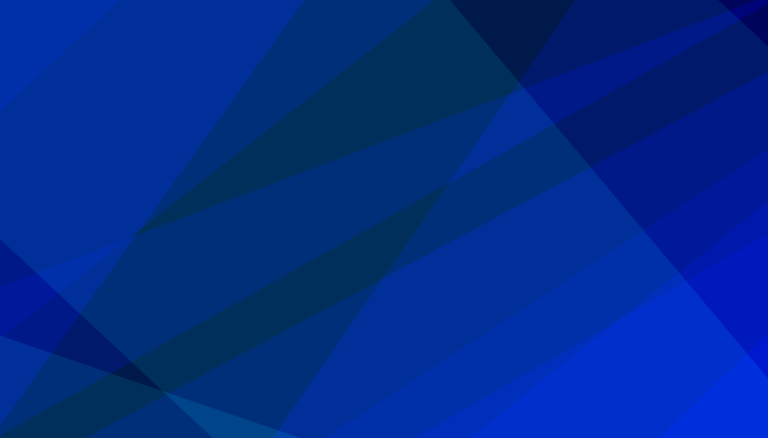
A Shadertoy shader for this background:

```glsl
#define BLUE_DARKEST 0.355
#define BLUE_STEP 0.122
#define BLUE_KNEE 0.60
#define KNEE_SLOPE 0.55
#define GREEN_BASE 0.184
#define TINT_GREEN 0.085
#define TINT_BLUE 0.06

// Smooth coverage of the half plane to the right of the path a -> b
float rightOf(vec2 p, vec2 a, vec2 b) {
    vec2 d = b - a;
    float side = (p.x - a.x) * d.y - (p.y - a.y) * d.x;
    vec2 pixel = 1.0 / iResolution.xy;
    float width = length(vec2(d.y, d.x) * pixel);
    return smoothstep(-0.6 * width, 0.6 * width, side);
}

// Overlapping beams: each edge raises or lowers the brightness by one step
float beamLevel(vec2 p) {
    float level = 3.0;
    level -= rightOf(p, vec2(0.000, 0.745), vec2(0.156, 1.000));
    level -= rightOf(p, vec2(0.000, 0.027), vec2(0.396, 1.000));
    level -= rightOf(p, vec2(0.000, 0.227), vec2(0.566, 1.000));
    level += rightOf(p, vec2(0.000, 0.345), vec2(1.000, 1.009));
    level -= rightOf(p, vec2(0.000, 0.005), vec2(1.000, 0.991));
    level += rightOf(p, vec2(0.111, 0.000), vec2(1.000, 0.836));
    level += rightOf(p, vec2(0.355, 0.000), vec2(0.749, 1.000));
    level += rightOf(p, vec2(0.423, 0.000), vec2(1.000, 0.659));
    level += rightOf(p, vec2(0.540, 0.000), vec2(1.000, 0.466));
    level += rightOf(p, vec2(0.612, 0.000), vec2(1.000, 0.539));
    level += rightOf(p, vec2(0.859, 0.000), vec2(1.000, 0.239));
    return level;
}

// Large corner panes that darken or lighten the beams
float paneTint(vec2 p) {
    float tint = 0.0;
    tint -= rightOf(p, vec2(1.000, 0.136), vec2(0.586, 1.000));
    tint -= rightOf(p, vec2(1.000, 0.895), vec2(0.935, 1.000));
    tint -= rightOf(p, vec2(0.000, 0.4545), vec2(0.277, 0.000));
    tint += rightOf(p, vec2(0.000, 0.234), vec2(0.391, 0.000));
    return tint;
}

void mainImage(out vec4 fragColor, in vec2 fragCoord) {
    vec2 p = fragCoord / iResolution.xy;
    float tint = paneTint(p);

    // Bright levels are compressed above the knee
    float blue = BLUE_DARKEST + BLUE_STEP * beamLevel(p);
    blue = min(blue, BLUE_KNEE) + KNEE_SLOPE * max(blue - BLUE_KNEE, 0.0);

    vec3 color = vec3(0.0, GREEN_BASE + TINT_GREEN * tint, blue + TINT_BLUE * tint);
    fragColor = vec4(clamp(color, 0.0, 1.0), 1.0);
}
```
